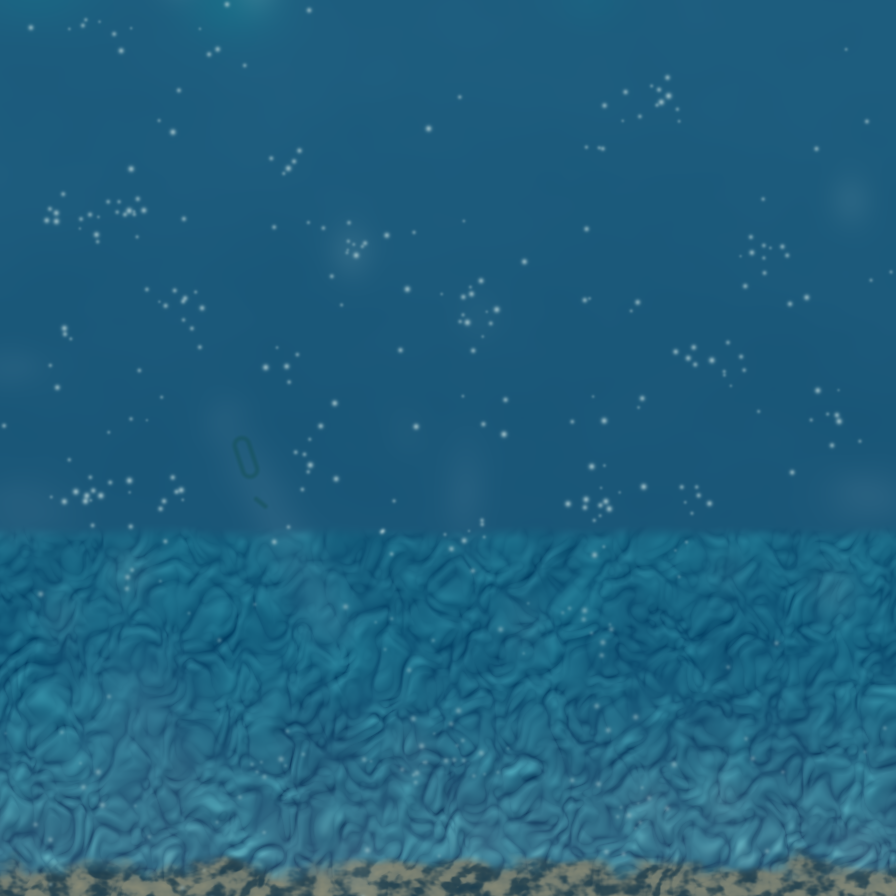
A Shadertoy shader for this texture:

```glsl
// Aerial view of deep blue water with scattered glints, a wrinkled teal shallow and a sandy shore.

const vec3 DEEP    = vec3(0.100, 0.340, 0.470);
const vec3 SURFACE = vec3(0.115, 0.365, 0.495);
const vec3 SHALLOW = vec3(0.095, 0.405, 0.520);
const vec3 SURF    = vec3(0.220, 0.465, 0.560);
const vec3 SAND    = vec3(0.440, 0.480, 0.440);
const vec3 ROCK    = vec3(0.200, 0.300, 0.330);
const vec3 LAGOON  = vec3(0.090, 0.460, 0.550);
const vec3 HAZE    = vec3(0.290, 0.480, 0.590);
const vec3 GLINT   = vec3(0.680, 0.800, 0.820);
const vec3 WEED    = vec3(0.080, 0.320, 0.350);

const float SHELF_Y      = 0.406;  // upper edge of the shallow
const float SHORE_Y      = 0.030;  // upper edge of the sand
const float WRINKLE_FREQ = 27.0;
const float CLUSTER_GRID = 8.0;
const float CLUSTER_SIZE = 0.025;
const float GLINT_GRID   = 110.0;
const float GLINT_SIZE   = 0.0026;

vec2 hash2(vec2 p) {
    vec3 q = fract(p.xyx * vec3(0.1031, 0.1030, 0.0973));
    q += dot(q, q.yzx + 33.33);
    return fract((q.xx + q.yz) * q.zy);
}

float gradientNoise(vec2 p) {
    vec2 i = floor(p), f = fract(p);
    vec2 u = f * f * f * (f * (f * 6.0 - 15.0) + 10.0);
    vec2 e = vec2(0.0, 1.0);
    float a = dot(hash2(i) * 2.0 - 1.0, f);
    float b = dot(hash2(i + e.yx) * 2.0 - 1.0, f - e.yx);
    float c = dot(hash2(i + e.xy) * 2.0 - 1.0, f - e.xy);
    float d = dot(hash2(i + e.yy) * 2.0 - 1.0, f - e.yy);
    return mix(mix(a, b, u.x), mix(c, d, u.x), u.y);
}

float fbm(vec2 p) {
    return gradientNoise(p) + 0.5 * gradientNoise(p * 2.1 + 7.3) + 0.25 * gradientNoise(p * 4.3 + 3.1);
}

// Puffy cells split by thin creases
float wrinkles(vec2 p) {
    p += 0.7 * vec2(gradientNoise(p * 0.8 + 4.7), gradientNoise(p * 0.8 + 19.2));
    return abs(gradientNoise(p)) + 0.5 * abs(gradientNoise(p * 2.1 + 5.0));
}

float softSpot(vec2 p, vec2 center, vec2 radius) {
    vec2 d = (p - center) / radius;
    return exp(-dot(d, d));
}

float segmentDistance(vec2 p, vec2 a, vec2 b) {
    vec2 ab = b - a;
    return length(p - a - ab * clamp(dot(p - a, ab) / dot(ab, ab), 0.0, 1.0));
}

// x: density of glints, y: diffuse glow
vec2 clusters(vec2 uv) {
    vec2 cell = floor(uv * CLUSTER_GRID), sum = vec2(0.0);
    for (int j = -1; j <= 1; j++)
    for (int i = -1; i <= 1; i++) {
        vec2 id = cell + vec2(i, j);
        vec2 center = (id + 0.1 + 0.8 * hash2(id + 31.0)) / CLUSTER_GRID;
        vec2 traits = hash2(id + 77.0);
        float spot = softSpot(uv, center, CLUSTER_SIZE * vec2(1.0, 0.8 + 0.5 * traits.y));
        sum += spot * vec2(smoothstep(0.2, 0.7, traits.x), smoothstep(0.65, 0.9, traits.y));
    }
    return sum;
}

float glints(vec2 uv) {
    vec2 cell = floor(uv * GLINT_GRID);
    float light = 0.0;
    for (int j = -1; j <= 1; j++)
    for (int i = -1; i <= 1; i++) {
        vec2 id = cell + vec2(i, j);
        vec2 center = (id + hash2(id + 5.0)) / GLINT_GRID;
        vec2 traits = hash2(id + 151.0);
        float shown = step(traits.x, 0.007 + 0.34 * clusters(center).x);
        float size = GLINT_SIZE * mix(0.7, 1.35, traits.y);
        light += shown * mix(0.25, 0.75, traits.y) * softSpot(uv, center, vec2(size));
    }
    return min(light, 0.85);
}

void mainImage(out vec4 fragColor, in vec2 fragCoord) {
    vec2 uv = fragCoord / iResolution.xy;
    float drift = fbm(uv * vec2(5.0, 7.0));

    // Open water with lagoon patches along the top
    vec3 col = mix(DEEP, SURFACE, smoothstep(0.45, 1.0, uv.y)) + 0.010 * drift;
    float lagoon = softSpot(uv, vec2(0.26, 1.0), vec2(0.055, 0.045))
                 + 0.6 * softSpot(uv, vec2(0.04, 1.01), vec2(0.07, 0.04))
                 + 0.35 * softSpot(uv, vec2(0.66, 1.0), vec2(0.04, 0.03));
    col = mix(col, LAGOON, 0.6 * lagoon);

    // Wrinkled shallow, lit from the upper left
    vec2 p = mat2(0.94, 0.34, -0.34, 0.94) * uv * vec2(1.1, 0.95) * WRINKLE_FREQ;
    float height = wrinkles(p);
    float relief = height - wrinkles(p + vec2(-0.13, 0.16));
    float depth = clamp(uv.y / SHELF_Y, 0.0, 1.0);
    float contrast = mix(1.5, 0.75, depth);
    vec3 bed = mix(SURF, SHALLOW, smoothstep(0.05, 0.75, depth));
    bed += vec3(0.025, 0.065, 0.055) * fbm(uv * vec2(13.0, 9.0));
    bed += contrast * vec3(0.05, 0.12, 0.10) * (height - 0.32);
    bed += contrast * vec3(0.12, 0.17, 0.15) * relief;
    bed -= contrast * vec3(0.02, 0.035, 0.025) * (1.0 - smoothstep(0.0, 0.18, height));

    // Foam and sand at the shore
    float foam = 1.0 - smoothstep(0.02, 0.13, uv.y);
    bed += foam * vec3(0.10, 0.08, 0.06) * smoothstep(0.25, 0.75, height);
    float grain = fbm(uv * vec2(40.0, 55.0));
    vec3 shore = mix(ROCK, SAND, smoothstep(-0.35, 0.25, grain + relief));
    shore += vec3(0.12, 0.08, 0.03) * grain;
    float shoreEdge = SHORE_Y + 0.025 * fbm(uv * vec2(14.0, 20.0));
    bed = mix(shore, bed, smoothstep(-0.010, 0.014, uv.y - shoreEdge));
    float shelfEdge = SHELF_Y + 0.008 * fbm(vec2(uv.x * 9.0, 2.0));
    col = mix(bed, col, smoothstep(-0.012, 0.009, uv.y - shelfEdge));

    // Pale veils over the shelf and a slanted plume
    float veil = 0.35 * softSpot(uv, vec2(0.03, 0.43), vec2(0.06, 0.035))
               + 0.35 * softSpot(uv, vec2(0.97, 0.45), vec2(0.045, 0.03))
               + 0.22 * softSpot(uv, vec2(0.52, 0.44), vec2(0.025, 0.06))
               + 0.30 * softSpot(uv, vec2(0.15, 0.20), vec2(0.06, 0.09))
               + 0.22 * softSpot(uv, vec2(0.01, 0.59), vec2(0.04, 0.025));
    float plume = segmentDistance(uv, vec2(0.255, 0.525), vec2(0.365, 0.31));
    veil += 0.28 * exp(-pow(plume / 0.030, 2.0));
    col = mix(col, HAZE, veil * clamp(0.8 + 0.6 * drift, 0.0, 1.0));

    // Weed rings inside the plume
    float ring = abs(segmentDistance(uv, vec2(0.270, 0.503), vec2(0.279, 0.476)) - 0.008);
    float sprig = segmentDistance(uv, vec2(0.286, 0.443), vec2(0.296, 0.435));
    float weed = 1.0 - smoothstep(0.0, 0.005, min(ring, sprig));
    col = mix(col, WEED, 0.55 * weed);

    // Sparkling glints and their glow
    float fade = mix(0.6, 1.0, smoothstep(0.30, 0.44, uv.y));
    col = mix(col, GLINT, fade * (0.16 * min(clusters(uv).y, 1.0)));
    col = mix(col, GLINT, fade * glints(uv));
    fragColor = vec4(clamp(col, 0.0, 1.0), 1.0);
}
```
